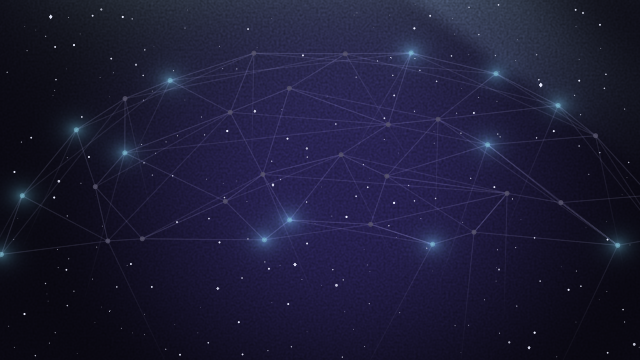
Write a Shadertoy shader that draws this background.

```glsl
// Night sky with a hazy beam, scattered stars and a dome of linked glowing nodes.

vec2 hash2(ivec2 cell) {
    uvec2 q = uvec2(cell + 4096) * uvec2(1597334673u, 3812015801u);
    uint n = (q.x ^ q.y) * 1597334673u;
    n ^= n >> 15;
    n *= 2246822519u;
    n ^= n >> 13;
    return vec2(n & 0xffffu, n >> 16) / 65535.0;
}

float gradientNoise(vec2 p) {
    ivec2 i = ivec2(floor(p));
    vec2 f = fract(p), u = f * f * (3.0 - 2.0 * f);
    float v[4];
    for (int k = 0; k < 4; k++) {
        ivec2 corner = ivec2(k & 1, k >> 1);
        v[k] = dot(hash2(i + corner) * 2.0 - 1.0, f - vec2(corner));
    }
    return mix(mix(v[0], v[1], u.x), mix(v[2], v[3], u.x), u.y);
}

// Thin line from a to b; fade dims it toward b
float link(vec2 p, vec2 a, vec2 b, float px, float fade) {
    vec2 ab = b - a;
    float t = clamp(dot(p - a, ab) / dot(ab, ab), 0.0, 1.0);
    float d = length(p - a - ab * t);
    return (1.0 - smoothstep(0.0003, 0.0003 + px, d)) * (1.0 - fade * t);
}

int ringCount(int ring) { return 13 - 3 * ring; }

// Nodes sit on nested, jittered half ellipses
vec2 nodePos(int ring, int i) {
    vec2 h = hash2(ivec2(i, ring + 40)) - 0.5;
    float angle = 3.14159 * (1.0 - (float(i) + 0.5 + 0.7 * h.x) / float(ringCount(ring)));
    float radius = 1.0 - 0.24 * float(ring) + h.y * (ring == 0 ? 0.04 : 0.18);
    return vec2(0.93, 0.27) + vec2(0.93, 0.59) * radius * vec2(cos(angle), sin(angle));
}

// One star at most per cell; large ones are diamonds
float starLayer(vec2 p, float scale, float density, float maxRadius, float px) {
    ivec2 cell = ivec2(floor(p * scale));
    vec2 h = hash2(cell + int(scale) * 71);
    vec2 kind = hash2(cell + int(scale) * 137);
    vec2 d = abs(p - (vec2(cell) + 0.12 + 0.76 * h) / scale);
    float size = kind.y * kind.y;
    float radius = mix(0.0011, maxRadius, size);
    float dist = mix(length(d), d.x + d.y * 0.8, step(0.0038, radius));
    float cluster = 1.0 + 1.1 * gradientNoise(p * 3.0 + scale);
    float disc = 1.0 - smoothstep(radius - 0.6 * px, radius + 0.6 * px, dist);
    return disc * step(kind.x, density * cluster) * mix(0.2, 1.0, sqrt(size));
}

vec3 background(vec2 p) {
    // Violet centre falling off to near black
    float d = length((p - vec2(0.95, 0.5)) / vec2(0.87, 0.76));
    vec3 col = mix(vec3(0.145, 0.122, 0.305), vec3(0.037, 0.032, 0.07), smoothstep(0.15, 1.04, d));

    // Grey haze along the top
    float haze = exp(-5.5 * (1.0 - p.y)) * smoothstep(-0.25, 0.55, p.x)
               * (1.0 - 0.75 * smoothstep(1.0, 1.75, p.x));
    col += vec3(0.12, 0.155, 0.16) * haze;

    // Slanted beam from the upper right, with a shaded corner
    float s = dot(p - vec2(1.11, 1.0), vec2(0.6, 0.8));
    float beam = smoothstep(-0.01, 0.06, s) * (1.0 - smoothstep(0.14, 0.38, s));
    beam *= smoothstep(0.4, 0.9, p.y) * (1.0 - 0.5 * smoothstep(1.4, 1.8, p.x));
    return col + vec3(0.085, 0.11, 0.125) * beam;
}

void mainImage(out vec4 fragColor, in vec2 fragCoord) {
    float px = 1.0 / iResolution.y;
    vec2 p = fragCoord * px;
    vec3 col = background(p);

    // Fine grain
    col *= 1.0 + 0.32 * gradientNoise(p * 155.0);

    // Network
    float web = 0.0, dots = 0.0, halo = 0.0, cores = 0.0;
    for (int ring = 0; ring < 4; ring++) {
        int count = ringCount(ring);
        for (int i = 0; i < count; i++) {
            vec2 a = nodePos(ring, i);
            vec2 h = hash2(ivec2(i + 60, ring));
            if (i + 1 < count) web += link(p, a, nodePos(ring, i + 1), px, 0.0);
            if (ring < 3) {
                int inner = i * ringCount(ring + 1) / count;
                web += link(p, a, nodePos(ring + 1, inner), px, 0.2);
            }
            int far = min(i + 2 + int(h.y * 2.0), count - 1);
            if (far > i) web += 0.7 * link(p, a, nodePos(ring, far), px, 0.0);
            if (h.y > 0.45)
                web += 0.8 * link(p, a, a + vec2(0.5 * (h.x - 0.5), -0.2 - 0.25 * h.y), px, 1.0);

            vec2 q = p - a;
            float dist = length(q);
            float disc = 1.0 - smoothstep(0.0065 - 0.5 * px, 0.0065 + 0.7 * px, dist);
            if (h.x < 0.38) {
                halo += exp(-length(q * vec2(0.85, 1.0)) / 0.019);
                cores += disc;
            } else {
                dots += disc;
            }
        }
    }
    col += vec3(0.085, 0.085, 0.105) * min(web, 1.6);
    col = mix(col, vec3(0.34, 0.33, 0.42), 0.75 * min(dots, 1.0));
    col += vec3(0.21, 0.39, 0.43) * halo;
    col = mix(col, vec3(0.48, 0.71, 0.78), 0.6 * min(cores, 1.0));

    // Stars
    float stars = starLayer(p, 17.0, 0.42, 0.0030, px) + starLayer(p, 9.0, 0.32, 0.0058, px);
    col = mix(col, vec3(0.92, 0.93, 1.0), min(stars, 1.0));

    fragColor = vec4(col, 1.0);
}
```
